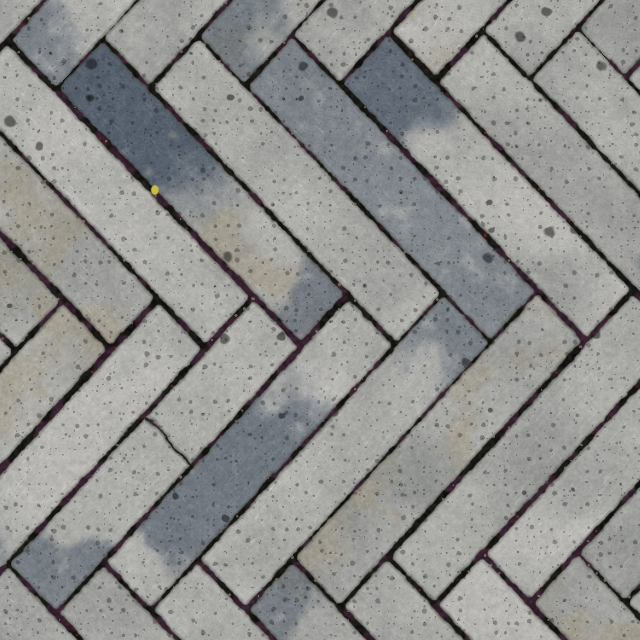
Write a WebGL 1 fragment shader that draws this texture.

```glsl
precision highp float;
uniform vec2 u_resolution;

const float PERIOD = 0.1484;    // horizontal spacing of bricks
const float ROW_HEIGHT = 0.409; // vertical spacing of zigzag rows
const float ROW_SHIFT = 0.384;  // sideways travel of a brick over one row
const float FIRST_PEAK_X = 0.012;
const float FIRST_PEAK_Y = 0.0525;
const float BRICK_WIDTH = 0.1087;

const vec3 PALE_GREY = vec3(0.715, 0.712, 0.700);
const vec3 MID_GREY = vec3(0.565, 0.572, 0.560);
const vec3 SLATE = vec3(0.335, 0.375, 0.425);
const vec3 OCHRE = vec3(0.62, 0.58, 0.49);
const vec3 MOSS = vec3(0.27, 0.29, 0.25);
const vec3 SOIL = vec3(0.09, 0.085, 0.075);
const vec3 PLUM_SOIL = vec3(0.21, 0.13, 0.18);

float hash(vec2 p) {
  return fract(sin(dot(p, vec2(127.1, 311.7))) * 43758.5);
}

float noise(vec2 p) {
  vec2 i = floor(p), f = fract(p);
  f = f * f * (3.0 - 2.0 * f);
  return mix(mix(hash(i), hash(i + vec2(1.0, 0.0)), f.x),
             mix(hash(i + vec2(0.0, 1.0)), hash(i + 1.0), f.x), f.y);
}

float fbm(vec2 p) {
  float sum = 0.0, weight = 0.5;
  for (int i = 0; i < 5; i++) {
    sum += weight * noise(p);
    p = mat2(1.6, 1.2, -1.2, 1.6) * p + 7.3;
    weight *= 0.5;
  }
  return sum / 0.97;
}

float roundedBox(vec2 p, vec2 halfSize, float radius) {
  vec2 q = abs(p) - halfSize + radius;
  return length(max(q, 0.0)) + min(max(q.x, q.y), 0.0) - radius;
}

// Random round specks, one per grid cell; density is the share of filled cells
float specks(vec2 p, float scale, float density) {
  vec2 cell = floor(p * scale);
  vec2 centre = 0.3 + 0.4 * vec2(hash(cell + 3.1), hash(cell + 8.7));
  float radius = mix(0.08, 0.28, hash(cell + 5.3));
  float d = length(fract(p * scale) - centre) + 0.12 * (noise(p * scale * 5.0) - 0.5);
  return (1.0 - smoothstep(radius * 0.5, radius, d)) * step(hash(cell), density);
}

float sameBrick(vec2 id, vec2 target) {
  return step(length(id - target), 0.1);
}

// Soft band around a centre along the brick
float band(float along, float centre, float reach) {
  return 1.0 - smoothstep(reach * 0.6, reach, abs(along - centre));
}

// Local position in xy (across, along; in brick widths), column and row in zw
vec4 herringbone(vec2 p) {
  float down = (1.0 - p.y + 0.02 * (p.x - 0.5) - FIRST_PEAK_Y) / ROW_HEIGHT;
  float row = floor(down);
  float peakX = FIRST_PEAK_X + ROW_SHIFT * mod(row, 2.0);
  float zigzag = 1.0 - abs(2.0 * fract((p.x - peakX) / PERIOD) - 1.0);
  row -= step(down - row, zigzag * 0.5 * PERIOD / ROW_SHIFT);
  float odd = mod(row, 2.0);
  float x = (1.0 - 2.0 * odd) * (p.x - FIRST_PEAK_X - ROW_SHIFT * odd);
  float slide = ROW_SHIFT * (down - row);
  float s = (x - slide) / PERIOD;
  float column = floor(s);
  return vec4(s - column, (x + slide) / PERIOD - column - 1.0, column, row);
}

vec3 stone(vec2 p, vec2 local, vec2 id) {
  float tint = hash(id + 11.0), cloud = fbm(p * 9.0 + id * 3.7);
  float shade = clamp(0.36 + 0.65 * (tint - 0.5) + 1.3 * (cloud - 0.5), 0.0, 1.0);
  vec3 color = mix(PALE_GREY, MID_GREY, shade);
  color = mix(color, OCHRE, 0.45 * step(0.7, hash(id + 4.0)) * smoothstep(0.45, 0.7, fbm(p * 14.0 + 5.0)));
  // Slate-blue firing stains
  float along = local.y + 1.6 * (fbm(p * 12.0 + 20.0) - 0.5);
  float stain = 0.6 * step(0.6, hash(id + 2.0)) * band(along, 5.2 * step(0.5, hash(id + 6.0)), 1.1);
  stain = max(stain, sameBrick(id, vec2(0.0, 0.0)) * band(along, 0.0, 2.9));
  stain = max(stain, sameBrick(id, vec2(2.0, 0.0)) * 0.55);
  stain = max(stain, sameBrick(id, vec2(3.0, 0.0)) * band(along, 0.0, 1.6) * 0.85);
  stain = max(stain, sameBrick(id, vec2(-2.0, 1.0)) * band(along, 3.0, 1.8) * 0.7);
  color = mix(color, SLATE, stain * smoothstep(0.1, 0.6, fbm(p * 30.0) + 0.2 * stain));
  // Grain, scratches and pits
  color += 0.09 * (fbm(p * 130.0) - 0.5) + 0.05 * (noise(p * 380.0) - 0.5);
  color += 0.05 * smoothstep(0.8, 1.0, noise(local * vec2(45.0, 7.0) + id * 9.0));
  color *= 1.0 - 0.28 * specks(p, 55.0, 0.4) - 0.25 * specks(p + 0.37, 110.0, 0.25);
  return color * (1.0 - 0.45 * specks(p + 0.71, 24.0, 0.06));
}

vec3 joint(vec2 p) {
  vec3 color = mix(SOIL, PLUM_SOIL, smoothstep(0.45, 0.65, noise(p * 45.0)));
  vec3 debris = mix(vec3(0.50, 0.46, 0.38), vec3(0.48, 0.16, 0.10), step(0.8, hash(floor(p * 80.0) + 31.0)));
  return mix(color, debris, 0.8 * specks(p, 80.0, 0.22)) + 0.08 * (noise(p * 200.0) - 0.5);
}

void main() {
  vec2 p = gl_FragCoord.xy / u_resolution;
  float pixel = 1.0 / min(u_resolution.x, u_resolution.y);
  vec4 brick = herringbone(p);
  vec2 id = brick.zw, local = brick.xy;
  // Brick outline with uneven joints and chipped edges
  vec2 size = BRICK_WIDTH * vec2(1.0, 2.0 * ROW_SHIFT / PERIOD);
  vec2 jitter = 0.003 * (vec2(hash(id + 1.0), hash(id + 9.0)) - 0.5);
  float gap = mix(0.0022, 0.0048, hash(id + 15.0));
  float edge = roundedBox(local * BRICK_WIDTH - 0.5 * size - jitter, 0.5 * size - gap, 0.007);
  edge += 0.005 * (fbm(p * 48.0) - 0.5) + 0.002 * (noise(p * 160.0) - 0.5);
  // Single brick broken across
  float crack = abs(local.y - 2.3 + 0.12 * (fbm(p * 40.0) - 0.5)) * BRICK_WIDTH;
  edge = max(edge, mix(-1.0, 0.0014 - crack, sameBrick(id, vec2(-1.0, 1.0))));
  vec3 color = stone(p, local, id);
  color = mix(color, MOSS, 0.6 * smoothstep(-0.006, 0.0, edge) * (0.5 + 0.5 * noise(p * 25.0)));
  color = mix(color, joint(p), smoothstep(-pixel, pixel, edge));
  // Fallen yellow leaf
  float leaf = length((p - vec2(0.242, 0.703)) * vec2(1.0, 0.8)) - 0.006;
  color = mix(color, vec3(0.80, 0.73, 0.28), 1.0 - smoothstep(-pixel, pixel, leaf));
  gl_FragColor = vec4(clamp(color, 0.0, 1.0), 1.0);
}
```
